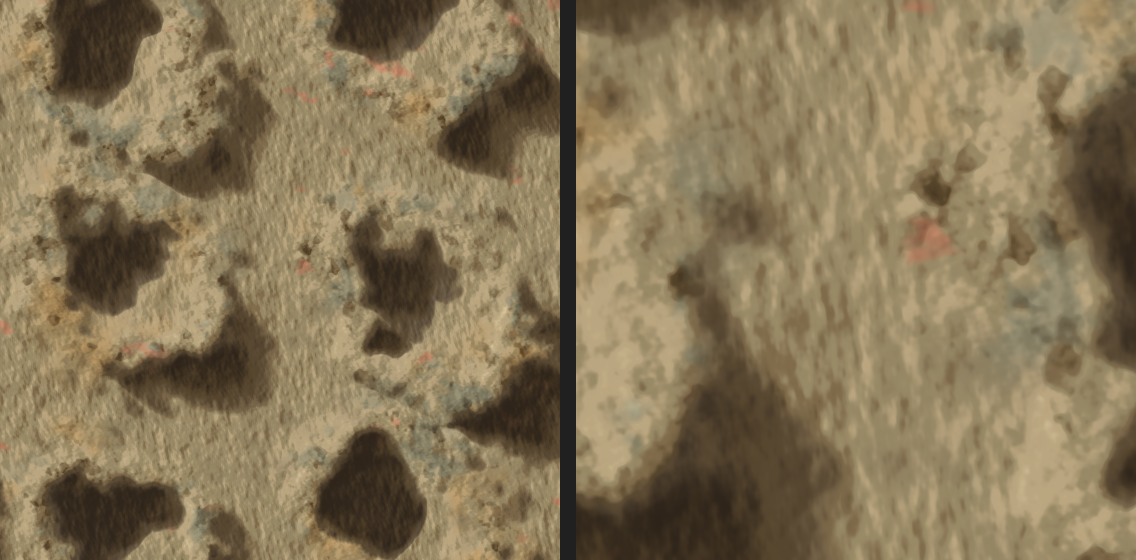
Left, the full canvas; right, a detail of the centre.
Give the GLSL for this texture, as a Shadertoy shader.

```glsl
const vec2 LIGHT = vec2(-0.77, 0.64);
const vec2 PITCH = vec2(0.50, 0.44);
const vec2 ORIGIN = vec2(-0.01, -0.17);

const vec3 DEEP = vec3(0.17, 0.13, 0.09);
const vec3 UMBER = vec3(0.33, 0.26, 0.16);
const vec3 DUSK = vec3(0.38, 0.33, 0.27);
const vec3 EARTH = vec3(0.50, 0.42, 0.29);
const vec3 SAND = vec3(0.60, 0.54, 0.40);
const vec3 CREAM = vec3(0.73, 0.65, 0.50);
const vec3 GLINT = vec3(0.84, 0.77, 0.61);
const vec3 LICHEN = vec3(0.44, 0.45, 0.38);
const vec3 OCHRE = vec3(0.68, 0.50, 0.27);
const vec3 PINK = vec3(0.76, 0.44, 0.34);

float hash(vec2 p) {
    return fract(sin(dot(p, vec2(127.1, 311.7))) * 43758.5453);
}

float noise(vec2 p) {
    vec2 i = floor(p), f = fract(p);
    f = f * f * (3.0 - 2.0 * f);
    float low = mix(hash(i), hash(i + vec2(1, 0)), f.x);
    float high = mix(hash(i + vec2(0, 1)), hash(i + vec2(1, 1)), f.x);
    return mix(low, high, f.y);
}

float fbm(vec2 p, int octaves) {
    float sum = 0.0, weight = 0.5, total = 0.0;
    for (int i = 0; i < octaves; i++) {
        sum += weight * noise(p);
        total += weight;
        weight *= 0.6;
        p = mat2(1.6, 1.2, -1.2, 1.6) * p + 7.3;
    }
    return sum / total;
}

vec2 turn(vec2 p, float angle) {
    float c = cos(angle), s = sin(angle);
    return vec2(c * p.x + s * p.y, c * p.y - s * p.x);
}

// Worn rings: x is the height, y the rim mask, z the hollow mask
vec3 relief(vec2 p) {
    vec2 warp = vec2(fbm(p * 9.0, 3), fbm(p * 9.0 + 19.0, 3)) - 0.5;
    vec2 q = p + 0.13 * warp;
    vec2 cell = floor((q - ORIGIN) / PITCH);
    float rim = 0.0, hollow = 0.0;
    for (int j = -1; j <= 1; j++)
    for (int i = -1; i <= 1; i++) {
        vec2 id = cell + vec2(i, j);
        vec2 jitter = vec2(hash(id), hash(id + 31.0)) - 0.5;
        vec2 centre = ORIGIN + (id + 0.5 + 0.18 * jitter) * PITCH;
        float radius = mix(0.145, 0.170, hash(id + 57.0));
        vec2 axes = turn(q - centre, -0.75 + 0.5 * jitter.x);
        float d = length(axes * vec2(0.90, 1.12));
        float band = (d - radius) / 0.050;
        rim = max(rim, exp(-band * band));
        hollow = max(hollow, 1.0 - smoothstep(0.02, radius - 0.01, d));
    }
    float wear = mix(0.55, 1.35, noise(q * 9.0 + 4.0));
    return vec3(0.068 * rim * wear - 0.045 * hollow, rim, hollow);
}

// How far the surface lies below the grazing light
float occlusion(vec2 p, float height) {
    float block = 0.0;
    for (int i = 1; i <= 18; i++) {
        float t = 0.010 * float(i);
        block = max(block, relief(p + LIGHT * t).x - height - 0.42 * t);
    }
    return block;
}

// Short upright scratches on the flat, crumbs on the rims
float grain(vec2 p, float rim) {
    float crumbs = fbm(p * 40.0, 4);
    float scratches = fbm(turn(p, 0.12) * vec2(105.0, 48.0), 3);
    return mix(scratches, crumbs, 0.3 + 0.7 * rim);
}

vec3 stoneRamp(float tone) {
    vec3 c = mix(DEEP, UMBER, smoothstep(0.13, 0.28, tone));
    c = mix(c, EARTH, smoothstep(0.28, 0.43, tone));
    c = mix(c, SAND, smoothstep(0.43, 0.54, tone));
    c = mix(c, CREAM, smoothstep(0.54, 0.66, tone));
    return mix(c, GLINT, smoothstep(0.68, 0.85, tone));
}

void mainImage(out vec4 fragColor, in vec2 fragCoord) {
    vec2 p = fragCoord / iResolution.y;
    vec3 form = relief(p);
    float rim = form.y;

    // Broad slope and fine roughness
    float slope = (relief(p - LIGHT * 0.006).x - relief(p + LIGHT * 0.006).x) / 0.012;
    vec2 fine = vec2(-0.0028, 0.0008);
    float bump = grain(p - fine, rim) - grain(p + fine, rim);
    float speck = grain(p + 5.0, rim) - 0.5;
    float mottle = fbm(p * 13.0 + 3.0, 4) - 0.5;

    // Cast shadows: a dusky fringe around a dark core
    float block = occlusion(p, form.x) + 0.020 * mottle + 0.012 * speck;
    float shadow = smoothstep(0.000, 0.014, block);
    float core = smoothstep(0.008, 0.040, block);

    float tone = 0.550 + 0.085 * clamp(slope, -1.6, 1.1) + 0.20 * mottle;
    float detail = mix(0.42, 0.55, rim) * bump + mix(0.22, 0.36, rim) * speck;
    float pits = smoothstep(0.57, 0.72, fbm(p * 42.0 + 11.0, 3)) * rim;
    tone += detail + 0.035 * rim - 0.18 * pits;
    tone *= mix(1.0, mix(0.62, 0.34, core), shadow);
    vec3 colour = stoneRamp(tone);

    // Dusty shadow fringe, mineral stains and rare pink flecks
    float dust = shadow * (1.0 - 0.85 * core) * (0.45 + 0.55 * form.z);
    colour = mix(colour, DUSK * (1.0 + 1.3 * detail), 0.8 * dust);
    float lit = 1.0 - 0.8 * shadow;
    float lichen = smoothstep(0.54, 0.66, fbm(p * 17.0 + 70.0, 4)) * rim;
    colour = mix(colour, LICHEN * (0.35 + 1.2 * tone), 0.6 * lichen * lit);
    float ochre = smoothstep(0.50, 0.70, fbm(p * 8.0 + 90.0, 4)) * rim;
    colour = mix(colour, OCHRE * (0.35 + 1.15 * tone), 0.5 * ochre * lit);
    float pink = smoothstep(0.70, 0.80, fbm(p * vec2(13.0, 19.0) + 130.0, 4));
    colour = mix(colour, PINK * (0.5 + 0.9 * tone), 0.55 * pink * lit);

    fragColor = vec4(clamp(colour, 0.0, 1.0), 1.0);
}
```
